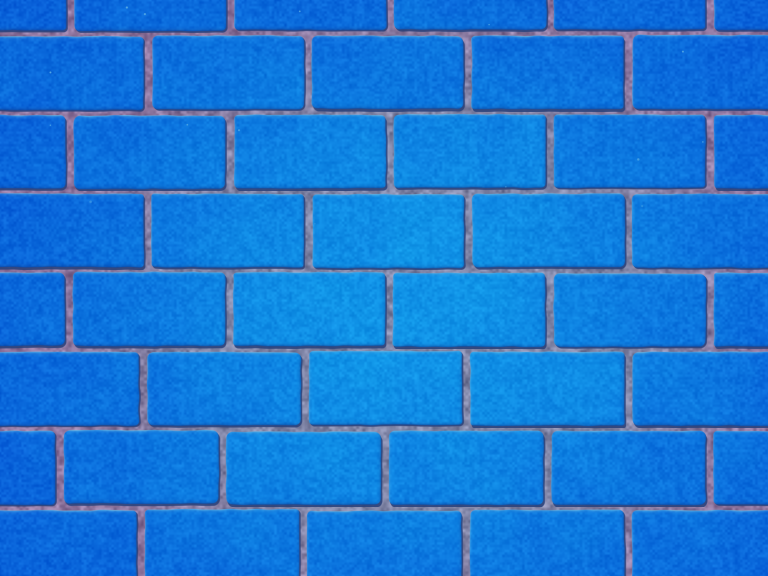
Write a WebGL 1 fragment shader that draws this texture.

```glsl
precision highp float;
uniform vec2 u_resolution;

// Lengths are fractions of the canvas height
const float ROW_HEIGHT = 0.1372;
const float FIRST_JOINT = 0.0573;
const vec2 HALF_GAP = vec2(0.0064, 0.0042);
const float CORNER = 0.009;

const vec3 DEEP_BLUE = vec3(0.035, 0.395, 0.855);
const vec3 BRIGHT_BLUE = vec3(0.06, 0.56, 0.90);
const vec3 EDGE_LIGHT = vec3(0.40, 0.72, 0.90);
const vec3 EDGE_DARK = vec3(0.06, 0.25, 0.58);
const vec3 MORTAR = vec3(0.50, 0.52, 0.65);
const vec3 MORTAR_PINK = vec3(0.56, 0.46, 0.62);
const vec3 SHADOW = vec3(0.17, 0.26, 0.48);

float hash(vec2 p) {
  return fract(sin(dot(p, vec2(127.1, 311.7))) * 43758.5453);
}

vec2 hash2(vec2 p) {
  return vec2(hash(p), hash(p + 37.3));
}

float noise(vec2 p) {
  vec2 i = floor(p);
  vec2 f = fract(p);
  f = f * f * (3.0 - 2.0 * f);
  float low = mix(hash(i), hash(i + vec2(1.0, 0.0)), f.x);
  float high = mix(hash(i + vec2(0.0, 1.0)), hash(i + 1.0), f.x);
  return mix(low, high, f.y);
}

float fbm(vec2 p) {
  float sum = 0.0;
  float amplitude = 0.5;
  for (int i = 0; i < 3; i++) {
    sum += amplitude * noise(p);
    p = p * 2.03 + 17.0;
    amplitude *= 0.5;
  }
  return sum / 0.875;
}

float roundedBox(vec2 p, vec2 halfSize, float radius) {
  vec2 q = abs(p) - halfSize + radius;
  return length(max(q, 0.0)) + min(max(q.x, q.y), 0.0) - radius;
}

float coverage(float d, float softness) {
  return 1.0 - smoothstep(-softness, softness, d);
}

// Sparse pale paint flecks
float flecks(vec2 p, float pixel) {
  vec2 id = floor(p * 30.0);
  vec2 center = (id + 0.2 + 0.6 * hash2(id + 5.0)) / 30.0;
  float radius = mix(0.0008, 0.0022, hash(id + 9.0));
  return step(0.965, hash(id)) * coverage(length(p - center) - radius, pixel);
}

// Grainy painted face with a lit top and left rim and a dark bottom and right rim
vec3 brickFace(vec2 p, vec2 local, vec2 halfSize, float glow, float tint) {
  float grain = noise(p * 230.0) + 0.6 * noise(p * 115.0) - 0.8;
  float blotch = fbm(p * 14.0) - 0.5;
  vec3 color = mix(DEEP_BLUE, BRIGHT_BLUE, glow + 0.35 * blotch + tint);
  color += grain * vec3(0.05, 0.085, 0.06);
  vec2 toHigh = max(halfSize - local, 0.0);
  vec2 toLow = max(halfSize + local, 0.0);
  float wear = 0.45 + 0.75 * noise(p * 60.0);
  float lit = max(exp(-toHigh.y / 0.0022), 0.6 * exp(-toLow.x / 0.0018));
  float dark = max(exp(-toLow.y / 0.0026), 0.7 * exp(-toHigh.x / 0.0022));
  color = mix(color, EDGE_DARK, 0.75 * dark);
  return mix(color, EDGE_LIGHT, clamp(lit * wear, 0.0, 0.85));
}

vec3 mortarColor(vec2 p, float glow, float shade) {
  float grit = noise(p * 190.0) + noise(p * 90.0) - 1.0;
  vec3 color = mix(MORTAR_PINK, MORTAR, smoothstep(0.1, 0.7, glow));
  color += 0.16 * grit;
  return mix(color, SHADOW, shade);
}

void main() {
  vec2 p = gl_FragCoord.xy / u_resolution.y;
  vec2 uv = gl_FragCoord.xy / u_resolution;
  float pixel = 0.8 / u_resolution.y;

  // Running bond, with slightly longer bricks in the lower rows
  float rowCoord = (1.0 - p.y - FIRST_JOINT) / ROW_HEIGHT;
  float row = floor(rowCoord);
  float pitch = mix(0.2778, 0.2822, smoothstep(2.5, 5.0, row));
  float anchor = mix(1.0902, 1.2326, mod(row, 2.0));
  float columnCoord = (p.x - anchor) / pitch;
  vec2 id = vec2(floor(columnCoord), row);
  vec2 local = vec2((fract(columnCoord) - 0.5) * pitch,
                    (0.5 - fract(rowCoord)) * ROW_HEIGHT);

  // Hand-laid placement and uneven edges
  vec2 shift = (hash2(id + 3.0) - 0.5) * vec2(0.002, 0.0026);
  vec2 wobble = vec2(noise(p * 45.0), noise(p * 45.0 + 50.0)) - 0.5;
  local += shift + 0.0018 * wobble;
  vec2 halfSize = 0.5 * vec2(pitch, ROW_HEIGHT) - HALF_GAP;
  halfSize -= 0.001 * hash2(id + 21.0);
  float radius = CORNER * mix(0.6, 1.3, hash(id + 11.0));
  float d = roundedBox(local, halfSize, radius);

  // Shadow cast down and to the right into the joint
  float drop = mix(0.0022, 0.0052, hash(id + 31.0));
  float shade = coverage(roundedBox(local + vec2(-0.0024, drop), halfSize, radius), 0.0014);

  // Light pools near the middle of the wall
  float glow = 1.0 - smoothstep(0.08, 0.85, length((uv - vec2(0.54, 0.44)) * vec2(1.35, 1.1)));
  float tint = 0.16 * (hash(id + 43.0) - 0.5);

  vec3 face = brickFace(p, local, halfSize, glow, tint);
  face = mix(face, EDGE_LIGHT, 0.8 * flecks(p, pixel) * smoothstep(0.45, 0.85, uv.y));
  vec3 color = mix(mortarColor(p, glow, 0.9 * shade), face, coverage(d, pixel));
  gl_FragColor = vec4(clamp(color, 0.0, 1.0), 1.0);
}
```
